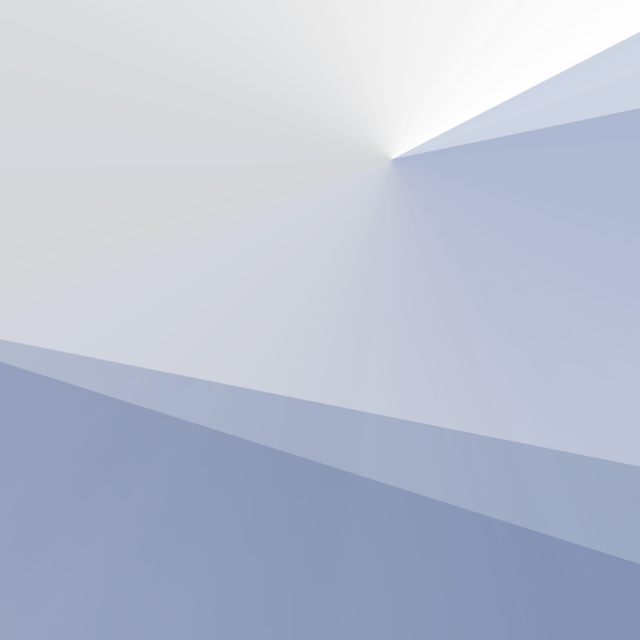
Reproduce this background procedurally as a three.js fragment shader.

```glsl
varying vec2 vUv;

const float EDGE = 0.0014;
const vec2 APEX = vec2(0.612, 0.751);

float hash(float n) {
  n = fract(n * 0.1031);
  n *= n + 33.33;
  return fract(n * (n + n));
}

float noise(float x) {
  float i = floor(x);
  return mix(hash(i), hash(i + 1.0), smoothstep(0.6, 1.0, fract(x)));
}

// Signed distance to the line through a and b, positive on its left
float lineSide(vec2 p, vec2 a, vec2 b) {
  vec2 d = normalize(b - a);
  return d.x * (p.y - a.y) - d.y * (p.x - a.x);
}

float cover(float dist) {
  return smoothstep(-EDGE, EDGE, dist);
}

// Angle in degrees about the center, counted from the start angle
float sweep(vec2 p, vec2 center, float start) {
  vec2 d = p - center;
  return mod(degrees(atan(d.y, d.x)) - start, 360.0) + start;
}

vec3 addStop(vec3 color, vec3 next, float angle, float from, float to) {
  return mix(color, next, clamp((angle - from) / (to - from), 0.0, 1.0));
}

vec3 conicColor(float angle) {
  vec3 c = vec3(0.995);
  c = addStop(c, vec3(0.965), angle, 30.0, 62.0);
  c = addStop(c, vec3(0.938, 0.938, 0.940), angle, 62.0, 95.0);
  c = addStop(c, vec3(0.893, 0.895, 0.900), angle, 95.0, 135.0);
  c = addStop(c, vec3(0.850, 0.857, 0.868), angle, 135.0, 160.0);
  c = addStop(c, vec3(0.831, 0.846, 0.860), angle, 160.0, 184.0);
  c = addStop(c, vec3(0.838, 0.841, 0.852), angle, 184.0, 196.0);
  c = addStop(c, vec3(0.823, 0.838, 0.878), angle, 196.0, 207.0);
  c = addStop(c, vec3(0.812, 0.826, 0.862), angle, 207.0, 232.0);
  c = addStop(c, vec3(0.770, 0.793, 0.848), angle, 232.0, 266.0);
  c = addStop(c, vec3(0.732, 0.757, 0.834), angle, 266.0, 305.0);
  c = addStop(c, vec3(0.700, 0.738, 0.834), angle, 305.0, 345.0);
  return addStop(c, vec3(0.675, 0.720, 0.820), angle, 345.0, 371.0);
}

// Faint uneven rays at two widths
float rays(float angle) {
  return noise(angle * 0.17) * 0.6 + noise(angle * 0.43 + 37.0) * 0.4 - 0.5;
}

void main() {
  vec2 p = vUv;
  float angle = sweep(p, APEX, 19.4);
  float streak = rays(angle);

  // Conic sweep, slightly paler away from the apex on the lower right
  vec3 color = conicColor(angle) + streak * 0.008;
  float outer = smoothstep(0.2, 0.6, distance(p, APEX));
  color += 0.014 * outer * smoothstep(235.0, 275.0, angle) * (1.0 - smoothstep(310.0, 350.0, angle));

  // Pale wedge opening to the right
  float wedge = cover(-lineSide(p, APEX, vec2(1.0, 0.9505)))
              * cover(lineSide(p, APEX, vec2(1.0, 0.831)));
  vec3 wedgeColor = mix(vec3(0.835, 0.857, 0.905), vec3(0.805, 0.834, 0.895),
                        smoothstep(12.0, 27.0, angle));
  color = mix(color, wedgeColor, wedge);

  // Middle band
  vec3 bandColor = mix(vec3(0.695, 0.725, 0.805), vec3(0.645, 0.690, 0.785), smoothstep(0.0, 0.55, p.x));
  bandColor = mix(bandColor, vec3(0.618, 0.668, 0.770), smoothstep(0.5, 1.0, p.x));
  bandColor += streak * 0.010;
  color = mix(color, bandColor, cover(-lineSide(p, vec2(0.0, 0.470), vec2(1.0, 0.271))));

  // Deep lower field
  vec3 deepColor = mix(vec3(0.578, 0.625, 0.738), vec3(0.543, 0.598, 0.720), smoothstep(0.0, 0.6, p.x));
  deepColor = mix(deepColor, vec3(0.515, 0.575, 0.712), smoothstep(0.55, 1.0, p.x));
  deepColor += 0.012 * (1.0 - smoothstep(0.0, 0.35, p.y)) * (1.0 - smoothstep(0.4, 0.9, p.x));
  deepColor += streak * 0.010;
  color = mix(color, deepColor, cover(-lineSide(p, vec2(0.0, 0.435), vec2(1.0, 0.1185))));

  gl_FragColor = vec4(color, 1.0);
}
```
